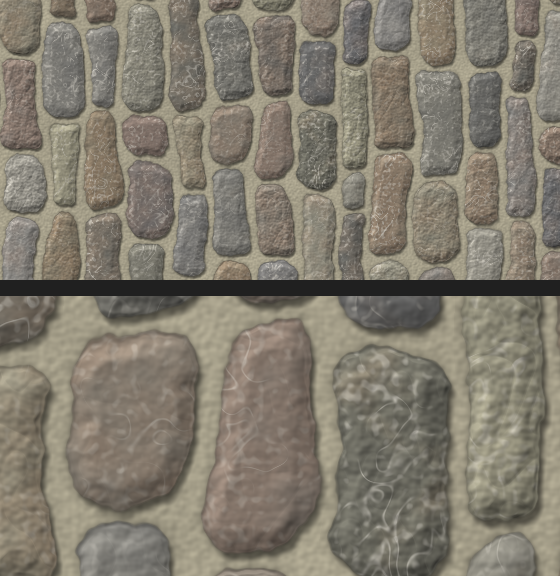
Top: the whole. Bottom: its middle third, enlarged.
Reproduce this texture procedurally as a Shadertoy shader.

```glsl
// Draws a wall of upright, rough, rounded stones bedded in sandy mortar.
#define COLUMNS 6.7       // stone columns per canvas height
#define ROWS 3.3          // stones per canvas height in a column
#define GAP 0.0105        // half width of a mortar joint
#define DOME 0.010        // bulge of a stone
#define ROUGHNESS 0.0024  // relief of the stone faces
#define GRAIN 0.0007      // relief of the mortar sand
#define CONTRAST 0.55     // strength of the light
#define MORTAR vec3(0.655, 0.63, 0.545)
#define SLATE vec3(0.385, 0.385, 0.38)
#define ASH vec3(0.56, 0.55, 0.515)
#define RUST vec3(0.50, 0.435, 0.39)
#define CHALK vec3(0.73, 0.715, 0.68)

const vec2 TO_LIGHT = vec2(-0.5, 0.86);

struct Stone { float dist; vec2 id; };

vec2 hash2(vec2 p) {
    vec3 q = fract(p.xyx * vec3(0.1031, 0.1030, 0.0973));
    q += dot(q, q.yzx + 33.33);
    return fract((q.xx + q.yz) * q.zy);
}

float corner(vec2 cell, vec2 offset) {
    float angle = 6.2832 * hash2(cell).x;
    return dot(vec2(cos(angle), sin(angle)), offset);
}

// Gradient noise, about -0.7 to 0.7
float noise(vec2 p) {
    vec2 i = floor(p), f = p - i, e = vec2(1, 0);
    vec2 w = f * f * f * (f * (f * 6.0 - 15.0) + 10.0);
    return mix(mix(corner(i, f), corner(i + e, f - e), w.x),
               mix(corner(i + e.yx, f - e.yx), corner(i + 1.0, f - 1.0), w.x), w.y);
}

// Wandering joints between columns, jittered joints between rows
float columnEdge(float i, float y) {
    return i + 0.28 * (hash2(vec2(i, 3.0)).x - 0.5) + 0.36 * noise(vec2(i * 7.37, y * 2.4));
}

float rowEdge(float j, float column) {
    return j + 0.62 * (hash2(vec2(column, j + 40.0)).y - 0.5);
}

// Signed distance to the stone of the cell around p
Stone stoneAt(vec2 p) {
    vec2 bend = p + 0.018 * vec2(noise(p * 7.0), noise(p * 8.0 + 31.0));
    float u = bend.x * COLUMNS, i = floor(u);
    i += step(columnEdge(i + 1.0, bend.y), u) - step(u, columnEdge(i, bend.y));
    float v = bend.y * ROWS + 5.0 * hash2(vec2(i, 17.0)).x, j = floor(v);
    j += step(rowEdge(j + 1.0, i), v) - step(v, rowEdge(j, i));

    vec2 low = vec2(columnEdge(i, bend.y), rowEdge(j, i));
    vec2 high = vec2(columnEdge(i + 1.0, bend.y), rowEdge(j + 1.0, i));
    vec2 scale = vec2(COLUMNS, ROWS);
    vec2 local = (vec2(u, v) - 0.5 * (low + high)) / scale;
    vec2 halfSize = max(0.5 * (high - low) / scale - GAP, 0.008);

    // Taper towards one end, then round the corners
    vec2 id = vec2(i, j), rnd = hash2(id + 71.0);
    float end = clamp(local.y / halfSize.y, -1.0, 1.0) * sign(rnd.y - 0.5);
    halfSize.x *= 1.0 - 0.25 * rnd.x * (0.5 + 0.5 * end);
    float radius = min(halfSize.x, halfSize.y) * mix(0.4, 0.9, rnd.y);
    vec2 q = abs(local) - halfSize + radius;
    float d = length(max(q, 0.0)) + min(max(q.x, q.y), 0.0) - radius;
    d += 0.009 * noise(p * 24.0) + 0.004 * noise(p * 65.0);
    return Stone(d, id);
}

// Height of stone faces and sand
float relief(vec2 p) {
    Stone s = stoneAt(p);
    float sand = GRAIN * (noise(p * 115.0) + noise(p * 60.0 + 9.0));
    vec2 q = p + 9.0 * hash2(s.id);
    float creases = 2.6 * abs(noise(q * vec2(24.0, 17.0) + noise(q * 11.0)));
    float face = creases + 0.8 * noise(q * 50.0) + 0.6 * noise(q * 110.0);
    face *= ROUGHNESS * mix(0.45, 1.25, hash2(s.id + 5.0).x);
    float dome = DOME * smoothstep(0.0, 0.03, -s.dist);
    return mix(sand, dome + face, smoothstep(0.0, 0.006, -s.dist));
}

vec3 stoneColor(vec2 p, Stone s) {
    vec2 rnd = hash2(s.id + 23.0), kind = hash2(s.id + 57.0);
    vec2 q = p + 9.0 * hash2(s.id);
    float mottle = noise(q * 12.0) + 0.5 * noise(q * 31.0);
    vec3 color = mix(SLATE, ASH, clamp(rnd.x * 1.15 + 0.3 * mottle, 0.0, 1.0));
    color = mix(color, RUST, clamp(1.6 * kind.x - 0.6 + 0.5 * mottle, 0.0, 0.85));
    color *= mix(vec3(0.99, 0.99, 1.02), vec3(1.03, 1.02, 0.93), kind.y);
    // Chalky veins and specks
    float vein = 1.0 - smoothstep(0.0, 0.09, abs(noise(q * vec2(19.0, 15.0) + 1.5 * noise(q * 23.0))));
    vein *= smoothstep(-0.1, 0.3, noise(q * 9.0 + 4.0) + 0.3 * noise(q * 70.0));
    float speck = smoothstep(0.1, 0.5, noise(q * 85.0) + 0.4 * mottle);
    return mix(color, CHALK, clamp(0.6 * vein + 0.45 * speck, 0.0, 0.8) * mix(0.35, 1.0, rnd.y));
}

void mainImage(out vec4 fragColor, in vec2 fragCoord) {
    vec2 p = fragCoord / iResolution.y;
    Stone s = stoneAt(p);
    float soft = max(0.8 / iResolution.y, 0.002);
    float stone = smoothstep(soft, -soft, s.dist);

    // Mortar with sand and the shadow cast by the stones
    vec3 mortar = MORTAR * (1.0 + 0.09 * noise(p * 100.0) + 0.08 * noise(p * 9.0));
    float shadow = smoothstep(0.004, -0.008, stoneAt(p + TO_LIGHT * 0.012).dist);
    mortar *= 1.0 - 0.45 * shadow;
    vec3 color = mix(mortar, stoneColor(p, s), stone);

    // Slanting light and dark contact rim
    vec2 e = vec2(0.0025, 0.0);
    float h = relief(p);
    vec2 slope = vec2(relief(p + e) - h, relief(p + e.yx) - h) / e.x;
    color *= 1.0 + CONTRAST * clamp(-dot(slope, TO_LIGHT), -0.85, 0.6);
    color *= 1.0 - 0.22 * exp(-abs(s.dist) / 0.004);
    fragColor = vec4(clamp(color, 0.0, 1.0), 1.0);
}
```
